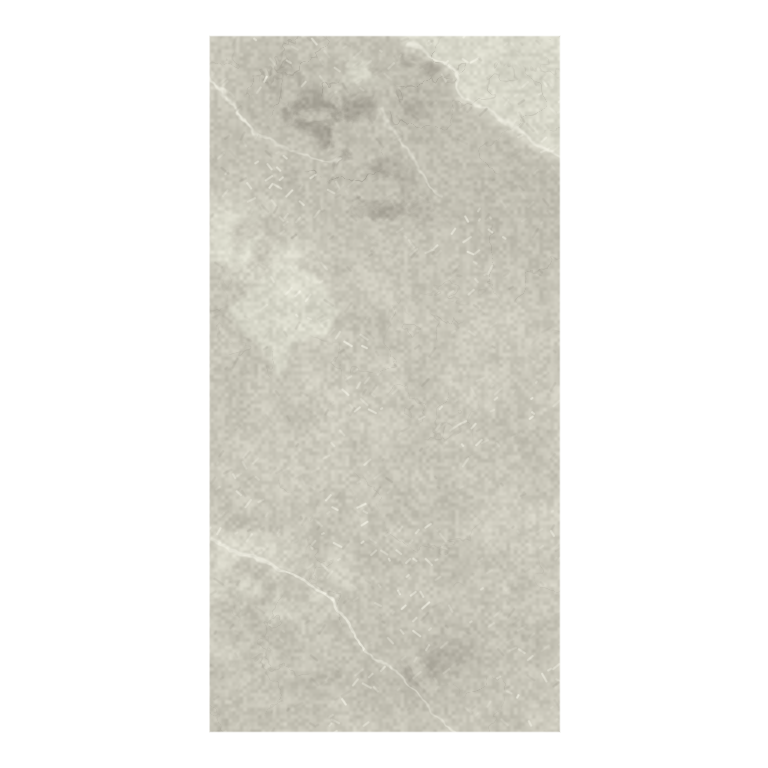
Write a Shadertoy shader that draws this texture.

```glsl
const vec2 SLAB_CENTER = vec2(0.501, 0.5);
const vec2 SLAB_HALF = vec2(0.228, 0.453);
const vec3 BACKGROUND = vec3(1.0);
const vec3 STONE = vec3(0.785, 0.775, 0.725);
const vec3 STONE_DARK = vec3(0.62, 0.605, 0.56);
const vec3 STONE_LIGHT = vec3(0.865, 0.865, 0.81);
const vec3 VEIN = vec3(0.93, 0.925, 0.88);
const float GRAIN_SCALE = 210.0;
const float GRAIN_AMOUNT = 0.085;
const float MOTTLE_AMOUNT = 0.13;
const float FLECK_SCALE = 62.0;
const float FLECK_DENSITY = 0.42;
const float CRACK_WIDTH = 0.012;

float hash(vec2 p) {
    return fract(sin(dot(p, vec2(127.1, 311.7))) * 43758.5453);
}

float noise(vec2 p) {
    vec2 i = floor(p), f = fract(p);
    f = f * f * (3.0 - 2.0 * f);
    return mix(mix(hash(i), hash(i + vec2(1, 0)), f.x),
               mix(hash(i + vec2(0, 1)), hash(i + vec2(1, 1)), f.x), f.y);
}

float fbm(vec2 p) {
    float sum = 0.0, amp = 0.5;
    for (int i = 0; i < 5; i++) {
        sum += amp * noise(p);
        p = mat2(1.6, 1.2, -1.2, 1.6) * p + 7.3;
        amp *= 0.5;
    }
    return sum / 0.97;
}

float segment(vec2 p, vec2 a, vec2 b) {
    vec2 pa = p - a, ba = b - a;
    return length(pa - ba * clamp(dot(pa, ba) / dot(ba, ba), 0.0, 1.0));
}

float vein(vec2 p, vec2 a, vec2 b, float width) {
    float d = segment(p, a, b);
    return smoothstep(width, 0.0, d) + 0.2 * smoothstep(width * 5.0, 0.0, d);
}

float blob(vec2 p, vec2 center, vec2 radius) {
    vec2 q = (p - center) / radius;
    return exp(-dot(q, q));
}

// Short diagonal scratches scattered one per cell
float flecks(vec2 p, float scale, float density) {
    vec2 q = p * scale, cell = floor(q);
    float sum = 0.0;
    for (int y = -1; y <= 1; y++)
    for (int x = -1; x <= 1; x++) {
        vec2 id = cell + vec2(x, y);
        float side = hash(id + 4.7) < 0.6 ? 0.75 : -0.75;
        float angle = side + 0.7 * (hash(id + 9.1) - 0.5);
        vec2 center = id + vec2(hash(id + 1.3), hash(id + 2.9));
        vec2 arm = vec2(cos(angle), sin(angle)) * mix(0.04, 0.38, hash(id + 6.2));
        float d = segment(q, center - arm, center + arm);
        float shown = step(hash(id + 3.1), density) * mix(0.25, 1.0, hash(id + 8.4));
        sum = max(sum, shown * smoothstep(0.15, 0.02, d));
    }
    return sum;
}

vec3 stone(vec2 p) {
    vec2 warp = vec2(fbm(p * 16.0), fbm(p * 16.0 + 31.0)) - 0.5;
    vec2 w = p + 0.045 * warp;
    float cloud = fbm(w * 7.0 + 3.0);
    float detail = fbm(w * 34.0 + 11.0);
    vec3 col = STONE + MOTTLE_AMOUNT * (0.6 * (cloud - 0.5) + 0.8 * (detail - 0.5));

    // Shaded zones, broken up by noise
    float shade = blob(w, vec2(0.43, 0.85), vec2(0.10, 0.08))
                + 0.8 * blob(w, vec2(0.54, 0.91), vec2(0.05, 0.04))
                + 0.7 * blob(w, vec2(0.46, 0.74), vec2(0.10, 0.05))
                + 0.75 * blob(w, vec2(0.54, 0.14), vec2(0.09, 0.06))
                + 0.3 * blob(w, vec2(0.62, 0.72), vec2(0.13, 0.12));
    col = mix(col, STONE_DARK, clamp(shade, 0.0, 1.0) * (0.14 + 0.8 * smoothstep(0.45, 0.75, detail)));

    // Pale corner, diamond patch and soft light areas
    float corner = smoothstep(-0.008, 0.015, dot(w - vec2(0.56, 0.925), vec2(0.66, 0.75)));
    vec2 q = w - vec2(0.371, 0.59);
    float diamond = smoothstep(0.092, 0.076, abs(q.x) + abs(q.y) + 0.15 * abs(q.x - q.y));
    float haze = blob(w, vec2(0.33, 0.69), vec2(0.07, 0.06))
               + 0.9 * blob(w, vec2(0.47, 0.91), vec2(0.05, 0.025))
               + 0.5 * blob(w, vec2(0.33, 0.24), vec2(0.12, 0.08));
    float light = max(0.75 * max(corner, diamond), haze * smoothstep(0.3, 0.7, detail));
    col = mix(col, STONE_LIGHT + 0.08 * (detail - 0.5), clamp(light, 0.0, 1.0));

    // Dark hairline cracks
    float crack = smoothstep(CRACK_WIDTH, 0.0, abs(fbm(w * 15.0 + 50.0) - 0.5));
    crack *= smoothstep(0.52, 0.72, noise(p * 19.0 + 5.0));
    col = mix(col, STONE_DARK, crack * (0.2 + 0.4 * clamp(shade, 0.0, 1.0)));

    // Pale veins
    float v = vein(w, vec2(0.27, 0.305), vec2(0.365, 0.255), 0.0045);
    v = max(v, vein(w, vec2(0.365, 0.255), vec2(0.43, 0.215), 0.0035));
    v = max(v, vein(w, vec2(0.43, 0.215), vec2(0.47, 0.16), 0.0035));
    v = max(v, 0.55 * vein(w, vec2(0.47, 0.16), vec2(0.59, 0.05), 0.003));
    v = max(v, 0.8 * vein(w, vec2(0.27, 0.90), vec2(0.34, 0.825), 0.003));
    v = max(v, 0.55 * vein(w, vec2(0.34, 0.825), vec2(0.44, 0.785), 0.003));
    v = max(v, 0.5 * vein(w, vec2(0.49, 0.85), vec2(0.575, 0.75), 0.003));
    v = max(v, 0.8 * vein(w, vec2(0.54, 0.95), vec2(0.73, 0.785), 0.0035));
    col = mix(col, VEIN, clamp(v, 0.0, 1.0) * mix(0.5, 1.0, noise(p * 45.0)));

    // Flecks and fine grain
    float patches = smoothstep(0.25, 0.75, noise(p * 13.0 + 20.0));
    col = mix(col, VEIN, 0.75 * patches * flecks(p, FLECK_SCALE, FLECK_DENSITY));
    col = mix(col, STONE_DARK, 0.3 * flecks(p + 5.0, FLECK_SCALE * 0.9, 0.2));
    return col + GRAIN_AMOUNT * (noise(p * GRAIN_SCALE) - 0.5);
}

void mainImage(out vec4 fragColor, in vec2 fragCoord) {
    vec2 p = (fragCoord - 0.5 * iResolution.xy) / min(iResolution.x, iResolution.y) + 0.5;
    vec2 edge = abs(p - SLAB_CENTER) - SLAB_HALF;
    float mask = smoothstep(0.0015, -0.0015, max(edge.x, edge.y));
    fragColor = vec4(mix(BACKGROUND, stone(p), mask), 1.0);
}
```
